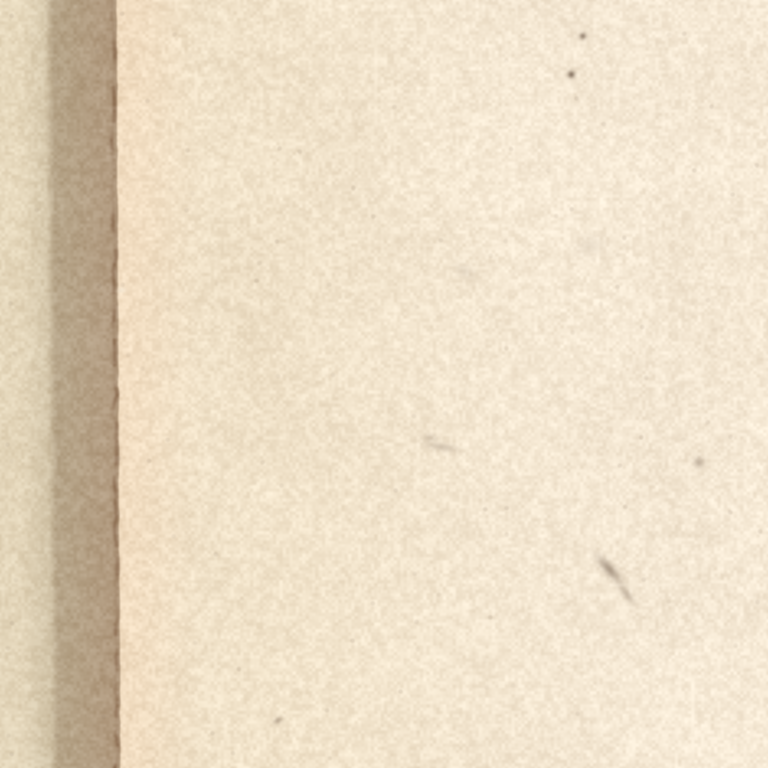
Write a three.js fragment shader that draws this texture.

```glsl
varying vec2 vUv;

// Paper tones
const vec3 PAPER_WARM = vec3(0.950, 0.868, 0.758);
const vec3 PAPER_MID = vec3(0.942, 0.885, 0.785);
const vec3 PAPER_LIGHT = vec3(0.962, 0.912, 0.832);
const vec3 MARGIN = vec3(0.895, 0.840, 0.730);
const vec3 MARGIN_SHADE = vec3(0.835, 0.780, 0.670);
const vec3 BAND_LEFT = vec3(0.715, 0.645, 0.535);
const vec3 BAND_RIGHT = vec3(0.700, 0.610, 0.505);
const vec3 CREASE = vec3(0.540, 0.415, 0.310);
const vec3 STAIN = vec3(0.530, 0.455, 0.385);

// Band edges: position at the bottom, and lean over the full height
const float BAND_START = 0.071;
const float BAND_START_LEAN = -0.007;
const float BAND_END = 0.1565;
const float BAND_END_LEAN = -0.0045;
const float BAND_BLUR = 0.0075;
const float EDGE_BLUR = 0.0022;

// Grain
const float FINE_SCALE = 235.0;
const float COARSE_SCALE = 112.0;
const float CLOUD_SCALE = 9.0;
const float FINE_AMOUNT = 0.060;
const float COARSE_AMOUNT = 0.050;
const float CLOUD_AMOUNT = 0.022;
const float FLECK_CELLS = 34.0;

float hash(vec2 p) {
  vec3 q = fract(vec3(p.xyx) * 0.1031);
  q += dot(q, q.yzx + 33.33);
  return fract((q.x + q.y) * q.z);
}

float noise(vec2 p) {
  vec2 i = floor(p);
  vec2 f = fract(p);
  f = f * f * (3.0 - 2.0 * f);
  return mix(mix(hash(i), hash(i + vec2(1.0, 0.0)), f.x),
             mix(hash(i + vec2(0.0, 1.0)), hash(i + 1.0), f.x), f.y);
}

// Soft elliptical mark, turned by an angle
float mark(vec2 p, vec2 centre, vec2 radius, float angle) {
  vec2 d = p - centre;
  float c = cos(angle);
  float s = sin(angle);
  d = vec2(c * d.x + s * d.y, c * d.y - s * d.x) / radius;
  return exp(-dot(d, d));
}

// Sparse faint flecks, one candidate per cell
float flecks(vec2 p) {
  vec2 cell = floor(p * FLECK_CELLS);
  vec2 offset = 0.25 + 0.5 * vec2(hash(cell + 7.1), hash(cell + 19.7));
  float d = length(fract(p * FLECK_CELLS) - offset);
  float strength = smoothstep(0.82, 1.0, hash(cell + 41.3));
  return strength * (1.0 - smoothstep(0.03, 0.16, d));
}

float stains(vec2 p) {
  float s = 0.75 * mark(p, vec2(0.759, 0.953), vec2(0.0045), 0.0);
  s += 0.90 * mark(p, vec2(0.744, 0.903), vec2(0.0048), 0.0);
  s += 0.42 * mark(p, vec2(0.910, 0.398), vec2(0.0065), 0.0);
  s += 0.42 * mark(p, vec2(0.362, 0.062), vec2(0.0060, 0.0040), 0.5);
  // Diagonal smear with a paler tail
  s += 0.62 * mark(p, vec2(0.793, 0.259), vec2(0.020, 0.0065), -0.85);
  s += 0.35 * mark(p, vec2(0.816, 0.226), vec2(0.013, 0.0050), -0.90);
  // Faint smudges
  s += 0.30 * mark(p, vec2(0.575, 0.418), vec2(0.019, 0.0050), -0.15);
  s += 0.22 * mark(p, vec2(0.560, 0.430), vec2(0.008, 0.0050), 0.0);
  s += 0.16 * mark(p, vec2(0.605, 0.647), vec2(0.013, 0.0080), -0.6);
  s += 0.13 * mark(p, vec2(0.768, 0.680), vec2(0.018, 0.0120), 0.3);
  return s;
}

void main() {
  vec2 p = vUv;
  float wobble = (noise(vec2(3.0, p.y * 70.0)) - 0.5) * 0.0025;
  float start = BAND_START + BAND_START_LEAN * p.y + wobble;
  float end = BAND_END + BAND_END_LEAN * p.y + 0.6 * wobble;

  // Main sheet, warmest beside the band and lightest at the right
  vec3 sheet = mix(PAPER_WARM, PAPER_MID, smoothstep(0.15, 0.28, p.x));
  sheet = mix(sheet, PAPER_LIGHT, smoothstep(0.22, 0.85, p.x + 0.10 * (p.y - 0.5)));

  // Margin and shaded band
  vec3 margin = mix(MARGIN, MARGIN_SHADE, smoothstep(0.02, 0.068, p.x));
  margin += 0.018 * (p.y - 0.5);
  vec3 band = mix(BAND_LEFT, BAND_RIGHT, smoothstep(start, end, p.x));
  vec3 colour = mix(margin, band, smoothstep(start - BAND_BLUR, start + BAND_BLUR, p.x));
  colour = mix(colour, sheet, smoothstep(end - EDGE_BLUR, end + EDGE_BLUR, p.x));

  // Broken crease along the right side of the band
  float drift = (noise(vec2(11.0, p.y * 45.0)) - 0.5) * 0.005;
  float crease = exp(-pow((p.x - end + 0.0045 - drift) / 0.0032, 2.0));
  float breaks = smoothstep(0.20, 0.75, noise(vec2(23.0, p.y * 85.0)));
  colour = mix(colour, CREASE, crease * (0.18 + 0.48 * breaks));
  colour = mix(colour, PAPER_LIGHT, 0.75 * mark(p, vec2(0.158, 0.622), vec2(0.006, 0.0035), 0.2));

  // Fibres, clouding and marks
  float grain = FINE_AMOUNT * (noise(p * FINE_SCALE) - 0.5);
  grain += COARSE_AMOUNT * (noise(p * COARSE_SCALE + 31.0) - 0.5);
  grain += CLOUD_AMOUNT * (noise(p * CLOUD_SCALE + 5.0) - 0.5);
  colour += grain * vec3(0.85, 1.0, 1.15);
  colour = mix(colour, STAIN, 0.16 * flecks(p));
  colour = mix(colour, STAIN, clamp(stains(p), 0.0, 0.9));

  gl_FragColor = vec4(clamp(colour, 0.0, 1.0), 1.0);
}
```
